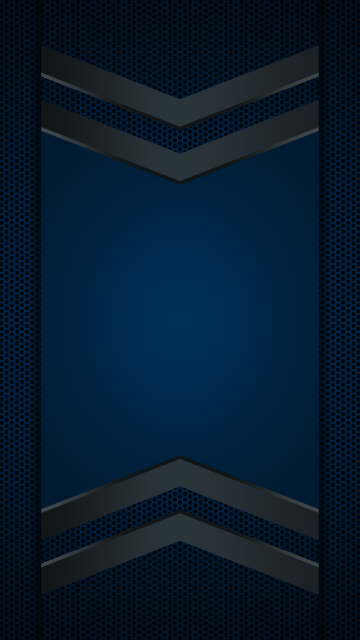
Write a WebGL 1 fragment shader that draws this background.

```glsl
precision mediump float;
// A blue panel with a soft central glow, framed above and below by mirrored
// pairs of bevelled steel chevrons, over a dark hexagonal perforated mesh.
// Coordinates are centred and measured in canvas heights.
uniform vec2 u_resolution;

const float PANEL_HALF_WIDTH = 0.2168;

// Smooth coverage of the region where d is negative
float cover(float d) {
  return clamp(0.5 - d * u_resolution.y, 0.0, 1.0);
}

// Distance to the nearest hole centre of a grid staggered by column
float holeDistance(vec2 p, float pitch) {
  vec2 cell = pitch * vec2(1.732, 1.0);
  vec2 a = mod(p, cell) - 0.5 * cell;
  vec2 b = mod(p + 0.5 * cell, cell) - 0.5 * cell;
  return min(length(a), length(b));
}

vec3 meshColor(vec2 p) {
  float glow = 1.0 - smoothstep(0.12, 0.64, length(p * vec2(0.9, 1.0)));
  vec3 metal = mix(vec3(0.008, 0.06, 0.11), vec3(0.0, 0.15, 0.29), glow);
  vec3 hole = mix(vec3(0.005, 0.02, 0.036), vec3(0.008, 0.02, 0.04), glow);
  vec3 color = mix(metal, hole, cover(holeDistance(p, 0.0092) - 0.0032));
  // Shadow falling outward from the raised centre strip
  float outside = abs(p.x) - PANEL_HALF_WIDTH;
  float shadow = cover(-outside) * (1.0 - smoothstep(0.0, 0.02, outside));
  return color * (1.0 - 0.55 * shadow);
}

vec3 panelColor(vec2 p) {
  float falloff = smoothstep(-0.02, 0.35, length(p * vec2(1.1, 0.92)));
  return mix(vec3(0.0, 0.184, 0.345), vec3(0.0, 0.105, 0.19), falloff);
}

vec3 steelColor(vec2 p) {
  float side = abs(p.x) / PANEL_HALF_WIDTH;
  vec3 endColor = p.x < 0.0 ? vec3(0.065, 0.085, 0.09) : vec3(0.105, 0.13, 0.15);
  return mix(vec3(0.165, 0.208, 0.23), endColor, smoothstep(0.0, 1.05, side));
}

void main() {
  vec2 p = (gl_FragCoord.xy - 0.5 * u_resolution) / u_resolution.y;
  float strip = cover(abs(p.x) - PANEL_HALF_WIDTH);
  float level = abs(p.y) - 0.39 * abs(p.x);

  vec3 color = meshColor(p);
  color = mix(color, panelColor(p), strip * cover(level - 0.213));

  // Two chevrons per end, each with a bevelled lip facing the centre
  vec3 lip = mix(vec3(0.065, 0.083, 0.09), vec3(0.25, 0.28, 0.29),
                 smoothstep(0.07, PANEL_HALF_WIDTH, abs(p.x)));
  for (int i = 0; i < 2; i++) {
    float t = level - 0.211 - 0.085 * float(i);
    float band = strip * cover(abs(t - 0.0244) - 0.0244);
    vec3 steel = mix(steelColor(p), lip, cover(t - 0.006));
    color = mix(color, steel, band);
  }
  gl_FragColor = vec4(color, 1.0);
}
```
